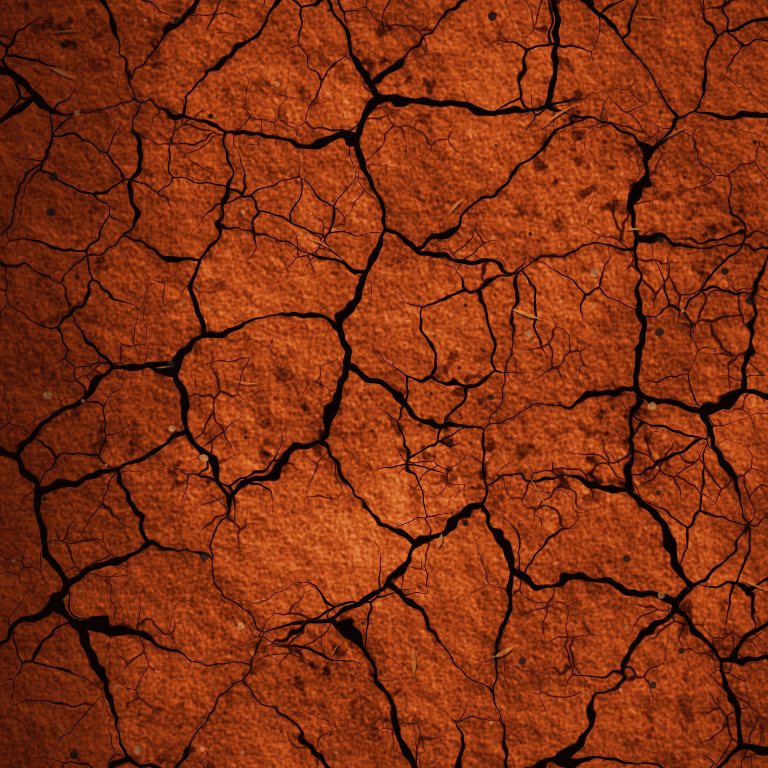
A WebGL 1 fragment shader for this texture:

```glsl
precision highp float;
// Sun-baked red earth: warped Voronoi borders at three scales form the cracks,
// gradient noise lit from one side forms the crumbly crust, and bits of straw
// and small stones are scattered on jittered grids.
uniform vec2 u_resolution;

vec2 hash2(vec2 p) {
  vec3 q = fract(p.xyx * vec3(0.1031, 0.1030, 0.0973));
  q += dot(q, q.yzx + 33.33);
  return fract((q.xx + q.yz) * q.zy);
}

float corner(vec2 cell, vec2 offset) {
  return dot(hash2(cell) * 2.0 - 1.0, offset);
}

// Gradient noise, roughly -0.6 to 0.6
float noise(vec2 p) {
  vec2 i = floor(p), f = fract(p);
  vec2 u = f * f * f * (f * (f * 6.0 - 15.0) + 10.0);
  vec2 e = vec2(1.0, 0.0);
  return mix(mix(corner(i, f), corner(i + e, f - e), u.x),
             mix(corner(i + e.yx, f - e.yx), corner(i + 1.0, f - 1.0), u.x), u.y);
}

float fbm(vec2 p) {
  float sum = 0.0, amp = 0.5;
  for (int k = 0; k < 4; k++) {
    sum += amp * noise(p);
    p = mat2(1.6, 1.2, -1.2, 1.6) * p + 7.3;
    amp *= 0.62;
  }
  return sum;
}

vec2 wander(vec2 p) {
  return vec2(noise(p), noise(p + 37.7));
}

// Distance to the nearest Voronoi border, in canvas units
float border(vec2 p, float scale) {
  p *= scale;
  vec2 i = floor(p), f = fract(p), nearest = vec2(0.0);
  float best = 9.0, edge = 9.0;
  for (int y = -1; y <= 1; y++)
    for (int x = -1; x <= 1; x++) {
      vec2 g = vec2(float(x), float(y));
      vec2 r = g + hash2(i + g + scale) - f;
      if (dot(r, r) < best) { best = dot(r, r); nearest = r; }
    }
  for (int y = -2; y <= 2; y++)
    for (int x = -2; x <= 2; x++) {
      vec2 g = vec2(float(x), float(y));
      vec2 r = g + hash2(i + g + scale) - f, d = r - nearest;
      if (dot(d, d) > 0.0001) edge = min(edge, dot(0.5 * (nearest + r), normalize(d)));
    }
  return edge / scale;
}

float crack(float dist, float halfWidth, float soft) {
  return 1.0 - smoothstep(halfWidth - soft, halfWidth + soft, dist);
}

// Coverage of thin, slightly bent, tapering stalks
float straw(vec2 p, float soft) {
  const float scale = 6.5;
  vec2 i = floor(p * scale), f = fract(p * scale);
  float cover = 0.0;
  for (int y = -1; y <= 1; y++)
    for (int x = -1; x <= 1; x++) {
      vec2 g = vec2(float(x), float(y));
      vec2 place = hash2(i + g + 71.0), kind = hash2(i + g + 143.0);
      float angle = hash2(i + g + 211.0).x * 3.14 - 1.9;
      vec2 d = f - g - place;
      d = mat2(cos(angle), -sin(angle), sin(angle), cos(angle)) * d;
      float len = mix(0.06, 0.22, kind.y);
      d.y += (place.x - 0.5) * 3.0 * d.x * d.x;
      float taper = 1.0 - smoothstep(0.2, 1.0, abs(d.x) / len);
      float halfWidth = mix(0.004, 0.02, place.y * place.y) * taper;
      float body = crack(abs(d.y), halfWidth, soft * scale) * step(abs(d.x), len);
      cover = max(cover, body * step(kind.x, 0.42));
    }
  return cover;
}

// Tone 0..1 to earth colour, from crack black to sunlit ochre
vec3 earth(float t) {
  vec3 c = mix(vec3(0.04, 0.012, 0.006), vec3(0.31, 0.09, 0.03), clamp(t / 0.3, 0.0, 1.0));
  c = mix(c, vec3(0.49, 0.17, 0.05), clamp((t - 0.3) / 0.2, 0.0, 1.0));
  c = mix(c, vec3(0.65, 0.24, 0.08), clamp((t - 0.5) / 0.15, 0.0, 1.0));
  c = mix(c, vec3(0.78, 0.33, 0.11), clamp((t - 0.65) / 0.15, 0.0, 1.0));
  return mix(c, vec3(0.87, 0.50, 0.25), clamp((t - 0.8) / 0.2, 0.0, 1.0));
}

void main() {
  vec2 p = gl_FragCoord.xy / u_resolution.y;
  float soft = max(0.0011, 0.75 / u_resolution.y);

  // Crust: side-lit relief, broad mottling, fine grit and pits
  float relief = fbm(p * 25.0) - fbm(p * 25.0 + vec2(0.045, 0.06));
  float tone = 0.67 + 1.5 * relief + 0.4 * fbm(p * 5.0 + 3.0) + 0.28 * noise(p * 190.0);
  float rough = smoothstep(-0.1, 0.35, noise(p * 6.0 + 51.0));
  tone -= 0.4 * rough * smoothstep(0.1, 0.4, noise(p * 42.0) + 0.5 * noise(p * 95.0));

  // Cracks: wide plates, thinner branches, faint hairlines
  vec2 q = p + 0.06 * wander(p * 5.0) + 0.02 * wander(p * 20.0) + 0.007 * wander(p * 60.0);
  float plate = border(q, 6.0);
  float wide = mix(0.0008, 0.0055, smoothstep(-0.3, 0.35, noise(p * 5.0 + 9.0) + 0.3 * noise(p * 30.0)));
  float thin = 0.0024 * smoothstep(-0.15, 0.3, noise(p * 6.0 + 23.0)) - 0.0005;
  float hair = 0.0018 * smoothstep(0.0, 0.35, noise(p * 9.0 + 80.0)) - 0.0005;
  float gap = max(crack(plate, wide, soft), crack(border(q + 0.31, 13.0), thin, soft));
  gap = max(gap, 0.7 * crack(border(q + 0.67, 27.0), hair, soft));
  tone -= 0.13 * exp(-plate / 0.005);

  // Light falls off to the left and into the corners
  vec2 c = gl_FragCoord.xy / u_resolution - 0.5;
  float light = 1.0 - 0.42 * (1.0 - smoothstep(-0.56, -0.17, c.x));
  light *= 1.04 - 0.5 * dot(c, c);
  vec3 color = earth(tone * light * (1.0 - gap));

  // Small stones, pale or charcoal
  vec2 cell = floor(p * 24.0), kind = hash2(cell + 300.0);
  vec2 offset = fract(p * 24.0) - mix(vec2(0.3), vec2(0.7), hash2(cell + 400.0));
  float size = mix(0.04, 0.14, kind.y * kind.y);
  float stone = crack(length(offset) + 0.07 * noise(p * 110.0), size, soft * 24.0) * step(kind.x, 0.13);
  vec3 stoneColor = mix(vec3(0.13, 0.10, 0.09), vec3(0.80, 0.52, 0.30), step(kind.x, 0.06));
  color = mix(color, stoneColor * light * (0.9 + 2.0 * relief), 0.85 * stone);

  // Straw with a cast shadow
  color *= 1.0 - 0.55 * straw(p + vec2(-0.001, 0.003), soft);
  vec3 strawColor = mix(vec3(0.72, 0.36, 0.13), vec3(0.90, 0.58, 0.29), 0.5 + noise(p * 90.0));
  color = mix(color, strawColor * light, 0.85 * straw(p, soft));
  gl_FragColor = vec4(color, 1.0);
}
```
